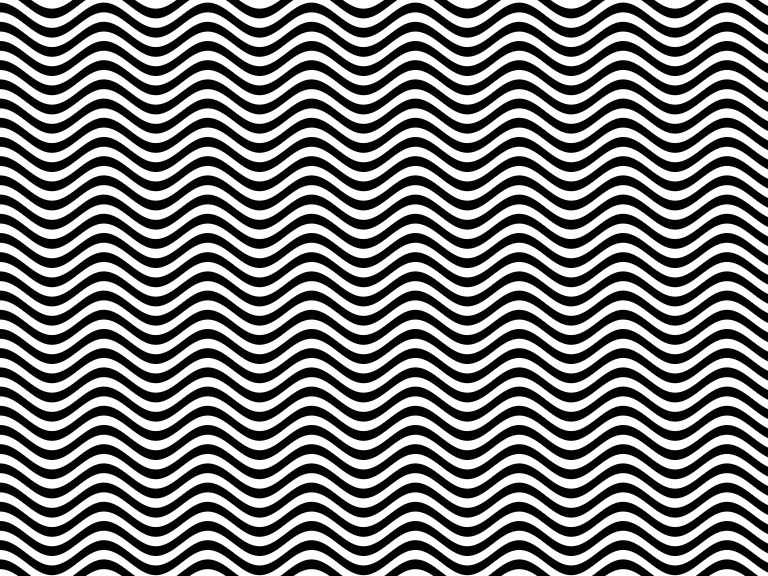
Give the GLSL for this pattern, as a Shadertoy shader.

```glsl
// Stacked horizontal sine-wave stripes in black on white.

// Lengths are fractions of the canvas height.
#define STRIPE_COUNT 30.0
#define WAVELENGTH   0.1803
#define AMPLITUDE    0.0219
#define BLACK_SHARE  0.508
#define STRIPE_SHIFT -0.047
#define INK   vec3(0.005)
#define PAPER vec3(1.0)

const float TAU = 6.2831853;

// Signed distance to the nearest wavy stripe, negative inside.
float waveStripeDistance(vec2 p) {
    float angle = TAU * p.x / WAVELENGTH;
    float height = AMPLITUDE * cos(angle);
    float slope = -AMPLITUDE * TAU / WAVELENGTH * sin(angle);

    // Vertical offset from the centre of the nearest stripe, in repeats.
    float row = (p.y - height) * STRIPE_COUNT - STRIPE_SHIFT;
    float offset = abs(fract(row + 0.5) - 0.5);

    // The slope turns the vertical gap into a perpendicular distance.
    float gap = (offset - 0.5 * BLACK_SHARE) / STRIPE_COUNT;
    return gap / sqrt(1.0 + slope * slope);
}

void mainImage(out vec4 fragColor, in vec2 fragCoord) {
    vec2 p = fragCoord / iResolution.y;

    // Edge coverage over one pixel.
    float coverage = clamp(0.5 - waveStripeDistance(p) * iResolution.y, 0.0, 1.0);
    fragColor = vec4(mix(PAPER, INK, coverage), 1.0);
}
```
